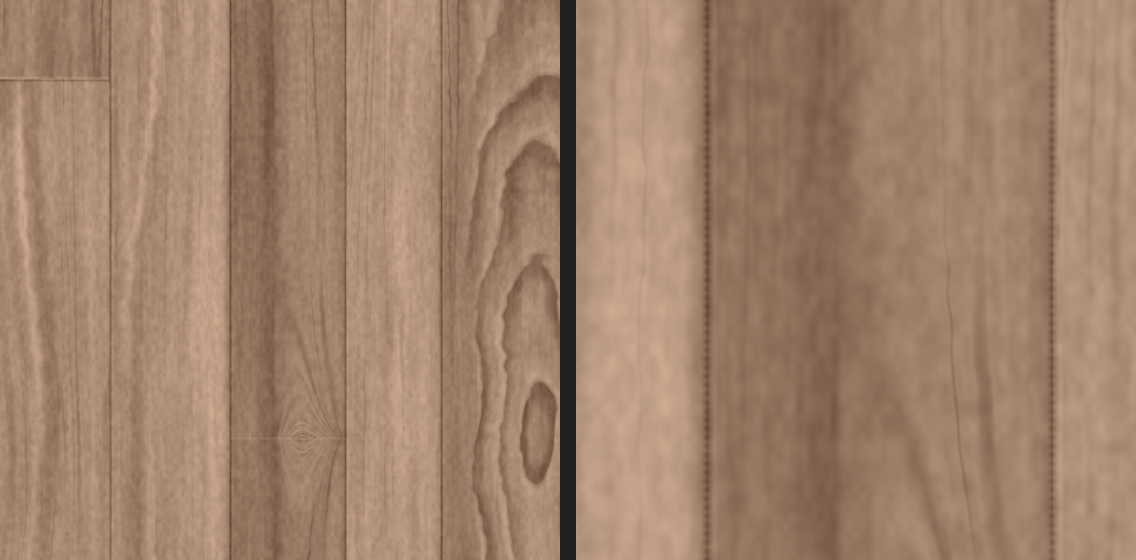
Left, the full canvas; right, a detail of the centre.
Give the GLSL for this texture, as a three.js fragment shader.

```glsl
// Five upright wood planks of uneven width, each with its own tone and grain.
// Every plank bends a grain coordinate; stretched noise along it gives the
// fibres, ellipses give the oval figure, and soft lines give the joints.
varying vec2 vUv;

float hash(vec2 p) {
  vec3 q = fract(p.xyx * 0.1031);
  q += dot(q, q.yzx + 33.33);
  return fract((q.x + q.y) * q.z);
}

float noise(vec2 p) {
  vec2 i = floor(p), f = fract(p);
  f = f * f * (3.0 - 2.0 * f);
  return mix(mix(hash(i), hash(i + vec2(1.0, 0.0)), f.x),
             mix(hash(i + vec2(0.0, 1.0)), hash(i + 1.0), f.x), f.y);
}

// Soft stroke of half width w around d = 0
float stroke(float d, float w) {
  return exp(-d * d / (w * w));
}

// Long fibres across grain coordinate g, centred on zero
float fibres(float g, float y) {
  float sum = 0.0, gain = 0.5, freq = 38.0;
  for (int i = 0; i < 4; i++) {
    sum += gain * (noise(vec2(g * freq, y * freq * 0.06 + float(i) * 9.0)) - 0.5);
    freq *= 1.9;
    gain *= 0.75;
  }
  return sum;
}

// Thin broken dark lines along the grain
float darkLines(float g, float y) {
  float ridge = abs(noise(vec2(g * 62.0, y * 1.6 + 4.0)) - 0.5);
  return (1.0 - smoothstep(0.0, 0.13, ridge)) * smoothstep(0.25, 0.7, noise(vec2(g * 40.0, y * 7.0)));
}

// Oval growth rings: dark rims with a pale edge outside
float ovalRings(vec2 p, float wobble) {
  vec2 q = p - vec2(0.957, 0.219);
  float r = length(q * vec2(1.0, mix(0.33, 0.22, smoothstep(0.08, 0.3, abs(q.y)))));
  r += 0.026 * (noise(p * vec2(11.0, 7.0)) - 0.5) + wobble * 0.7;
  float f = fract(r * 27.0);
  float rim = smoothstep(0.45, 0.93, f) * (1.0 - smoothstep(0.93, 1.0, f));
  float edge = smoothstep(0.0, 0.06, f) * (1.0 - smoothstep(0.06, 0.35, f));
  float vary = 0.45 + 0.75 * noise(vec2(floor(r * 27.0) * 5.0, p.y * 6.0));
  return vary * (0.2 * edge - 0.38 * rim) - 0.14 * stroke(r, 0.03) + 0.35 * fibres(r + 3.0, p.y);
}

void main() {
  vec2 p = vUv;
  vec4 seams = vec4(0.197, 0.411, 0.617, 0.788);
  float plank = dot(step(seams, vec4(p.x)), vec4(1.0));
  float wobble = 0.009 * (noise(p * vec2(40.0, 55.0)) - 0.5);
  float sway = 0.018 * (noise(vec2(p.y * 2.5, plank * 7.0)) - 0.5);
  float g = p.x + sway + wobble * 0.35 + plank * 3.0;
  float tone, lineDepth = 0.15, figure = 0.0;

  if (plank < 0.5) {
    if (p.y > 0.859) {
      // Short darker board above the cross joint
      tone = 0.47;
      g += 20.0;
      lineDepth = 0.25;
    } else {
      float bend = 0.071 - 0.04 * (1.0 - exp(-9.0 * pow(abs(p.y - 0.24), 2.0)));
      g -= bend * (1.0 - smoothstep(0.09, 0.18, p.x));
      tone = 0.59 + 0.07 * smoothstep(0.1, 0.17, p.x);
      float d = p.x - bend + wobble;
      figure = 0.22 * stroke(d, 0.008) - 0.2 * stroke(d - 0.026, 0.012) - 0.13 * stroke(d + 0.023, 0.009);
    }
  } else if (plank < 1.5) {
    tone = 0.6 + 0.17 * smoothstep(0.27, 0.37, p.x) - 0.22 * smoothstep(0.39, 0.411, p.x);
    float d = p.x - 0.225 - 0.055 * smoothstep(0.4, 0.95, p.y) + wobble;
    figure = 0.24 * stroke(d, 0.007) * smoothstep(0.3, 0.55, p.y) - 0.13 * stroke(d - 0.02, 0.011);
    figure += 0.15 * stroke(p.x - 0.272 + wobble, 0.009) * (1.0 - smoothstep(0.2, 0.45, p.y));
    lineDepth = 0.1;
  } else if (plank < 2.5) {
    // Straight grain that pinches into a fan at the right edge
    vec2 q = p - vec2(0.622, 0.219);
    float fan = smoothstep(-0.13, -0.07, q.x);
    g += fan * q.x * 0.09 / (abs(q.y) + 0.02);
    tone = mix(0.31, 0.49, smoothstep(0.47, 0.55, p.x));
    figure = -0.21 * stroke(p.x - 0.487 + sway + wobble, 0.014) * (0.5 + noise(vec2(3.0, p.y * 5.0)));
    figure -= 0.18 * exp(-length(q * vec2(18.0, 26.0)));
    lineDepth = 0.1 + 0.13 * fan;
  } else if (plank < 3.5) {
    tone = 0.68 + 0.13 * stroke(p.x - 0.725, 0.04);
    g -= 0.025 * smoothstep(0.5, 0.95, p.y) * (1.0 - smoothstep(0.65, 0.7, p.x));
    lineDepth = 0.17;
  } else {
    float straight = 1.0 - smoothstep(0.82, 0.865, p.x + wobble);
    tone = 0.52 - 0.06 * straight + 0.06 * smoothstep(0.4, 0.9, p.y);
    figure = ovalRings(p, wobble) * (1.0 - straight);
    lineDepth = 0.22 * straight + 0.04;
  }

  // Fibres, mottled pores and slow cloudy shading
  tone += figure + 0.36 * fibres(g, p.y) - lineDepth * darkLines(g, p.y);
  tone += 0.16 * (noise(p * vec2(150.0, 85.0)) - 0.5) + 0.1 * (noise(p * vec2(240.0, 170.0)) - 0.5);
  tone += 0.12 * (noise(p * vec2(9.0, 3.0) + 5.0) - 0.5);

  // Long joints: shadow, finely ticked dark core and a pale lip
  vec4 d = p.x - seams;
  float near = min(min(abs(d.x), abs(d.y)), min(abs(d.z), abs(d.w)));
  float lip = stroke(d.x - 0.005, 0.0018) + stroke(d.y - 0.005, 0.0018) + stroke(d.z - 0.005, 0.0018) + stroke(d.w - 0.005, 0.0018);
  float tick = 0.8 + 0.2 * cos(6.2832 * 192.0 * p.y);
  tone += 0.13 * lip - 0.1 * stroke(near, 0.008) - 0.42 * tick * stroke(near, 0.0022);

  // Cross joints on the first and third planks
  float cross = p.y - 0.859;
  float first = 1.0 - step(0.5, plank), third = step(1.5, plank) * (1.0 - step(2.5, plank));
  tone += first * (0.24 * stroke(cross - 0.002, 0.0018) - 0.32 * stroke(cross + 0.003, 0.002));
  tone += third * 0.13 * stroke(p.y - 0.217, 0.0018);

  vec3 walnut = vec3(0.46, 0.34, 0.265), tan = vec3(0.8, 0.67, 0.57);
  gl_FragColor = vec4(mix(walnut, tan, clamp(tone, -0.35, 1.15)), 1.0);
}
```
